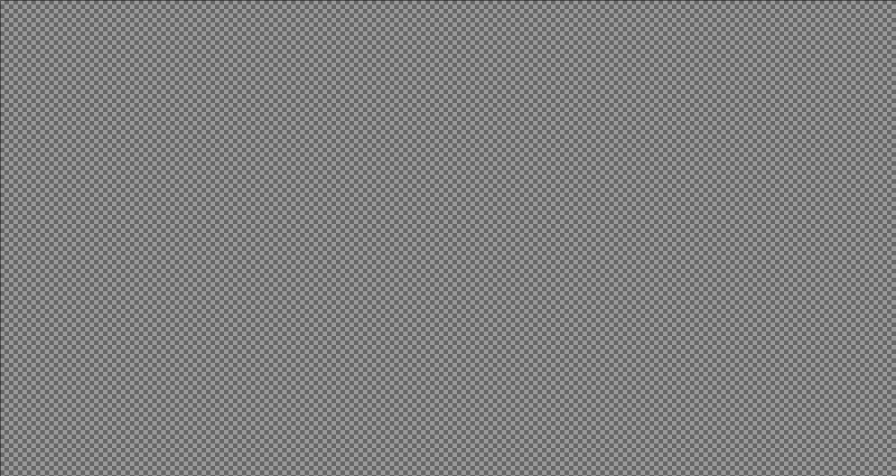
A WebGL 2 fragment shader for this pattern:

```glsl
#version 300 es
precision highp float;
// A fine two-tone grey checkerboard, anchored at the top left corner, with a
// hairline rim along the top and left sides. Each axis is a square wave averaged
// exactly over the pixel; the product of the two waves gives the checks.

uniform vec2 u_resolution;
out vec4 fragColor;

const float REPEATS_ACROSS = 100.0;      // light and dark pairs per canvas width
const float RIM_WIDTH = 1.0 / 1600.0;    // in canvas widths
const vec3 LIGHT_GREY = vec3(0.60);
const vec3 DARK_GREY = vec3(0.40);
const vec3 RIM_COLOUR = vec3(0.12);

// Integral of a square wave: +1 over the first unit, -1 over the second.
vec2 squareWaveIntegral(vec2 x) {
    return 1.0 - abs(mod(x, 2.0) - 1.0);
}

// Mean of the square wave over a span centred on x.
vec2 filteredSquareWave(vec2 x, float span) {
    vec2 halfSpan = vec2(0.5 * span);
    return (squareWaveIntegral(x + halfSpan) - squareWaveIntegral(x - halfSpan)) / span;
}

void main() {
    // Position from the top left, in canvas widths
    float pixel = 1.0 / u_resolution.x;
    vec2 position = vec2(gl_FragCoord.x, u_resolution.y - gl_FragCoord.y) * pixel;

    // Checks, two cells to a repeat
    float cellsAcross = 2.0 * REPEATS_ACROSS;
    vec2 wave = filteredSquareWave(position * cellsAcross, pixel * cellsAcross);
    float lightShare = 0.5 + 0.5 * wave.x * wave.y;
    vec3 colour = mix(DARK_GREY, LIGHT_GREY, lightShare);

    // Rim, by the share of the pixel that it covers
    vec2 rim = clamp((RIM_WIDTH - position) / pixel + 0.5, 0.0, 1.0);
    colour = mix(colour, RIM_COLOUR, max(rim.x, rim.y));

    fragColor = vec4(colour, 1.0);
}
```
